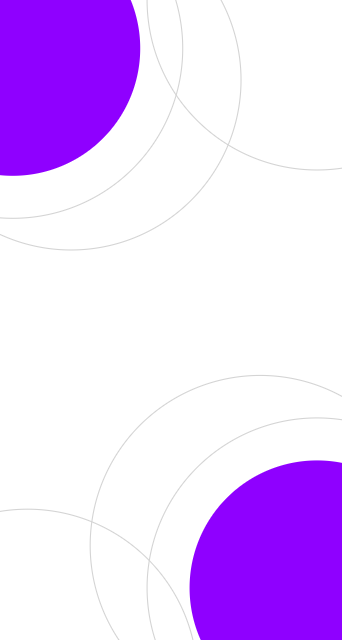
This background is drawn by a Shadertoy shader. Its source:

```glsl
const vec3 WHITE = vec3(1.0);
const vec3 VIOLET = vec3(0.56, 0.0, 1.0);
const vec3 LINE_GREY = vec3(0.83);

const float DISC_RADIUS = 0.1992;
const float RING_RADIUS = 0.2656;
const float LINE_WIDTH = 0.0017;

// Signed distance to a circle
float circleDistance(vec2 point, vec2 center, float radius) {
    return length(point - center) - radius;
}

// Antialiased coverage of the inside of a shape
float coverage(float dist, float pixel) {
    return clamp(0.5 - dist / pixel, 0.0, 1.0);
}

float disc(vec2 point, vec2 center, float radius, float pixel) {
    return coverage(circleDistance(point, center, radius), pixel);
}

float ring(vec2 point, vec2 center, float radius, float width, float pixel) {
    float dist = abs(circleDistance(point, center, radius)) - 0.5 * width;
    return coverage(dist, pixel);
}

void mainImage(out vec4 fragColor, in vec2 fragCoord) {
    // One unit is the canvas height
    float pixel = 1.0 / iResolution.y;
    vec2 point = fragCoord * pixel;

    // Upper group first, then lower; each group starts at its disc
    vec2 centers[6] = vec2[6](
        vec2(0.0199, 0.9245), vec2(0.1110, 0.8750), vec2(0.4954, 1.0000),
        vec2(0.4954, 0.0814), vec2(0.4065, 0.1478), vec2(0.0430, -0.0612));

    vec3 color = WHITE;

    // Thin outlines
    for (int i = 0; i < 6; i++) {
        float line = ring(point, centers[i], RING_RADIUS, LINE_WIDTH, pixel);
        color = mix(color, LINE_GREY, line);
    }

    // Solid discs
    for (int i = 0; i < 6; i += 3) {
        color = mix(color, VIOLET, disc(point, centers[i], DISC_RADIUS, pixel));
    }

    fragColor = vec4(color, 1.0);
}
```
